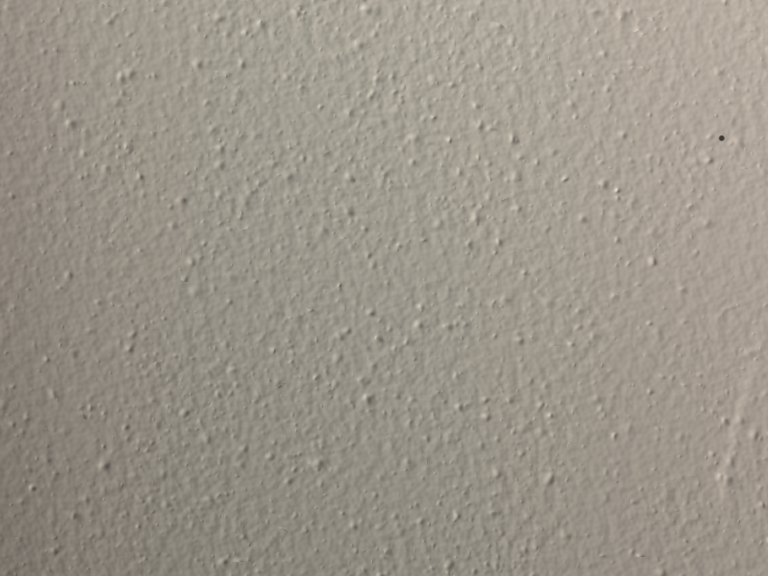
Give the GLSL for this texture, as a WebGL 1 fragment shader.

```glsl
precision highp float;
// Painted plaster wall: fine grain and small bumps under raking light.

uniform vec2 u_resolution;

// Lengths are fractions of the canvas height.
const vec2 LIGHT_DIR = vec2(-0.91, 0.41);
const float BASE_TONE = 0.614;
const vec2 TONE_SLOPE = vec2(0.105, 0.115);
const float LEFT_SHADE = 0.02;
const vec3 TINT_CENTRE = vec3(1.0, 0.970, 0.896);
const vec3 TINT_EDGE = vec3(1.0, 0.942, 0.876);
const float GRAIN_FREQ = 56.0;
const float GRAIN_CONTRAST = 0.046;
const float BUMP_FREQ = 36.0;
const float BUMP_CONTRAST = 0.34;
const float BUMP_SHARE = 0.5;
const float SHADOW_GAIN = 1.2;
const vec2 HOLE_POS = vec2(1.253, 0.76);
const float HOLE_RADIUS = 0.0055;
const vec2 CREASE_START = vec2(1.250, 0.115);
const float CREASE_WIDTH = 0.009;

vec3 hash3(vec2 cell) {
  vec3 q = fract(cell.xyx * vec3(0.1031, 0.1030, 0.0973));
  q += dot(q, q.yxz + 33.33);
  return fract((q.xxy + q.yzz) * q.zyx);
}

float cornerSlope(vec2 cell, vec2 offset) {
  float angle = 6.28318 * hash3(cell).x;
  return dot(vec2(cos(angle), sin(angle)), offset);
}

float gradientNoise(vec2 p) {
  vec2 cell = floor(p);
  vec2 f = p - cell;
  vec2 w = f * f * f * (f * (f * 6.0 - 15.0) + 10.0);
  float low = mix(cornerSlope(cell, f),
                  cornerSlope(cell + vec2(1, 0), f - vec2(1, 0)), w.x);
  float high = mix(cornerSlope(cell + vec2(0, 1), f - vec2(0, 1)),
                   cornerSlope(cell + vec2(1, 1), f - vec2(1, 1)), w.x);
  return 1.4 * mix(low, high, w.y);
}

// Height change of the noise against the light: positive on lit faces.
float grainRelief(vec2 p) {
  return gradientNoise(p) - gradientNoise(p + 0.45 * LIGHT_DIR);
}

// Summed lit and shaded flanks of round bumps, one candidate per cell.
float bumpRelief(vec2 p, float share) {
  vec2 cell = floor(p);
  float relief = 0.0;
  for (int j = -1; j <= 1; j++) {
    for (int i = -1; i <= 1; i++) {
      vec2 id = cell + vec2(float(i), float(j));
      vec3 place = hash3(id + 17.0);
      vec3 kind = hash3(id + 71.0);
      float radius = mix(0.15, 0.30, kind.y * kind.y);
      vec2 d = (p - id - place.xy) / radius;
      d.x *= mix(0.85, 1.25, kind.z);
      float present = step(kind.x, share);
      float strength = mix(0.25, 1.0, place.z * place.z);
      relief += present * strength * dot(d, LIGHT_DIR) * exp(-dot(d, d));
    }
  }
  return relief;
}

// A raised paint run that climbs the right side and fades at both ends.
float creaseRelief(vec2 p) {
  float rise = p.y - CREASE_START.y;
  float path = CREASE_START.x + 0.16 * rise + 0.28 * rise * rise;
  path += 0.006 * gradientNoise(vec2(3.7, p.y * 14.0));
  float d = (p.x - path) / CREASE_WIDTH;
  float fade = smoothstep(-0.01, 0.03, rise) * (1.0 - smoothstep(0.2, 0.4, rise));
  return fade * (0.045 * exp(-d * d) - 0.06 * d * exp(-d * d));
}

void main() {
  vec2 uv = gl_FragCoord.xy / u_resolution;
  vec2 p = gl_FragCoord.xy / u_resolution.y;

  // Broad light falloff and a warmer cast toward the sides.
  float tone = BASE_TONE + dot(uv - 0.5, TONE_SLOPE);
  tone -= LEFT_SHADE * (1.0 - smoothstep(0.0, 0.12, uv.x));
  float side = smoothstep(0.08, 0.5, abs(uv.x - 0.44));
  vec3 tint = mix(TINT_CENTRE, TINT_EDGE, side);

  // Uneven roughness: strongest around the middle, calmer at the sides.
  float patches = gradientNoise(p * 5.0 + 31.0) + 0.7 * gradientNoise(p * 12.0 + 3.0);
  float rough = clamp(1.0 - 0.45 * side + 0.5 * patches, 0.3, 1.4);

  // Grain, very slightly drawn out along a steep diagonal.
  vec2 drawn = vec2(p.x + 0.12 * p.y, 0.88 * p.y);
  float grain = grainRelief(drawn * GRAIN_FREQ);
  grain += 0.9 * grainRelief(p * GRAIN_FREQ * 1.9 + 13.0);

  // Large scattered bumps over a denser layer of small ones.
  vec2 warped = p + 0.003 * vec2(gradientNoise(p * 60.0), gradientNoise(p * 60.0 + 40.0));
  float bumps = bumpRelief(warped * BUMP_FREQ, BUMP_SHARE * rough);
  bumps += 0.6 * bumpRelief(warped * BUMP_FREQ * 1.6 + 9.0, 1.4 * BUMP_SHARE * rough);

  float relief = GRAIN_CONTRAST * mix(0.55, 1.0, rough) * grain + BUMP_CONTRAST * bumps;
  relief *= relief < 0.0 ? SHADOW_GAIN : 1.0;
  tone += relief + creaseRelief(p);

  // Small pinhole in the paint.
  float hole = 1.0 - smoothstep(0.5, 1.2, length(p - HOLE_POS) / HOLE_RADIUS);
  tone *= 1.0 - 0.65 * hole;

  gl_FragColor = vec4(clamp(tone * tint, 0.0, 1.0), 1.0);
}
```
